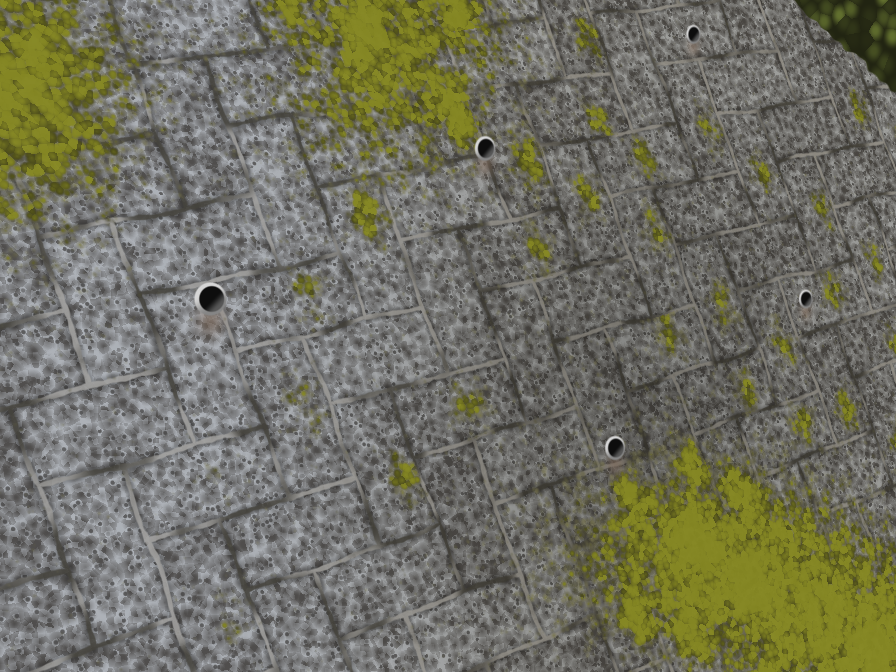
Reproduce this texture procedurally as a Shadertoy shader.

```glsl
// A slanted wall of rough herringbone stone blocks receding to the right,
// with pale joints, moss and drain pipes. A plane projection gives wall
// coordinates; cellular noise makes the grain and breaks up the moss.

// Wall plane: canvas = (ORIGIN + ALONG * x + UP * y) / (1 + RECEDE * x)
const vec2 ORIGIN = vec2(0.208, 0.561);
const vec2 ALONG = vec2(0.1163, 0.0409);
const vec2 UP = vec2(-0.040, 0.111);
const float RECEDE = 0.0322;

const vec3 STONE_DARK = vec3(0.31, 0.30, 0.29);
const vec3 STONE_MID = vec3(0.49, 0.49, 0.49);
const vec3 STONE_LIGHT = vec3(0.67, 0.68, 0.69);
const vec3 JOINT_PALE = vec3(0.64, 0.63, 0.61);
const vec3 JOINT_DARK = vec3(0.27, 0.26, 0.23);
const vec3 MOSS_FILM = vec3(0.38, 0.37, 0.25);
const vec3 MOSS_DARK = vec3(0.27, 0.27, 0.08);
const vec3 MOSS_BRIGHT = vec3(0.53, 0.54, 0.12);

vec2 hash2(vec2 p) {
    vec2 q = vec2(dot(p, vec2(127.1, 311.7)), dot(p, vec2(269.5, 183.3)));
    return fract(sin(q) * 43758.5);
}

// x: distance to the nearest feature point, y: random value of that point
vec2 cellular(vec2 p) {
    vec2 base = floor(p), nearest = vec2(9.0, 0.0);
    for (int j = -1; j <= 1; j++)
    for (int i = -1; i <= 1; i++) {
        vec2 id = base + vec2(i, j);
        vec2 rnd = hash2(id);
        float d = length(id + rnd - p);
        if (d < nearest.x) nearest = vec2(d, fract(rnd.x * 7.3 + rnd.y * 3.1));
    }
    return nearest;
}

// Layered sines, roughly -1 to 1
float waves(vec2 p) {
    return 0.5 * sin(p.x * 1.7 + 1.3 * sin(p.y * 1.3))
         + 0.3 * sin(p.y * 3.1 + 1.7 * sin(p.x * 2.3))
         + 0.2 * sin(dot(p, vec2(5.3, -4.1)));
}

// Herringbone block containing p: lower corner in xy, size in zw
vec4 herringbone(vec2 p) {
    vec2 id = floor(p);
    float k = mod(id.x + id.y, 4.0);
    if (k < 1.5) return vec4(id - vec2(step(0.5, k), 0.0), 2.0, 1.0);
    return vec4(id - vec2(0.0, step(2.5, k)), 1.0, 2.0);
}

float blob(vec2 p, vec2 center, vec2 radius) {
    vec2 q = (p - center) / radius;
    return exp(-dot(q, q));
}

vec3 stoneColor(vec2 wall, float blockTone) {
    vec2 fine = cellular(wall * 15.0);
    vec2 coarse = cellular(wall * 6.5 + 7.0);
    float tone = 0.40 * fine.y + 0.55 * coarse.x + 0.22 * coarse.y
               + 0.06 * waves(wall * 2.0) + blockTone;
    vec3 col = mix(STONE_DARK, STONE_MID, smoothstep(0.15, 0.55, tone));
    col = mix(col, STONE_LIGHT, smoothstep(0.48, 0.92, tone));
    float pit = smoothstep(0.87, 0.93, fine.y) * smoothstep(0.55, 0.25, fine.x);
    return mix(col, STONE_DARK * 0.75, 0.7 * pit);
}

// Open pipe end with a pale rim, a dark bore and a stain below
vec3 addPipe(vec3 col, vec2 p, vec2 center, vec2 radius, float pixel) {
    vec2 q = (p - center) / radius;
    float aa = pixel / radius.x, r = length(q);
    float stain = blob(q, vec2(0.0, -1.3), vec2(0.8, 0.9));
    col = mix(col, vec3(0.50, 0.42, 0.36), 0.6 * stain);
    float bore = length(q - vec2(0.08, 0.0));
    vec3 rim = mix(vec3(0.52), vec3(0.84), smoothstep(-0.8, 0.6, q.y - q.x * 0.5));
    vec3 inside = mix(vec3(0.05), vec3(0.34), smoothstep(0.1, 1.0, q.x - q.y));
    col = mix(col, rim, smoothstep(aa, -aa, r - 1.0));
    return mix(col, inside, smoothstep(aa, -aa, bore - 0.78));
}

void mainImage(out vec4 fragColor, in vec2 fragCoord) {
    float pixel = 1.0 / iResolution.y;
    vec2 p = fragCoord * pixel;
    vec2 wall = inverse(mat2(ALONG - RECEDE * p, UP)) * (p - ORIGIN);
    float depth = 1.0 + RECEDE * wall.x;

    // Blocks with slightly crooked edges
    vec2 bent = wall + 0.05 * vec2(waves(wall * 1.3), waves(wall.yx * 1.1 + 4.0));
    vec4 block = herringbone(bent);
    vec2 rnd = hash2(block.xy + 0.5 * block.zw);
    vec2 inset = 0.5 * block.zw - abs(bent - block.xy - 0.5 * block.zw);
    float edge = min(inset.x, inset.y) + 0.012 * waves(wall * 9.0);
    vec3 col = stoneColor(wall, 0.16 * (rnd.x - 0.5));

    // Joints: a soft shadow around a thin, unevenly worn mortar line
    float aa = pixel * depth * 9.0;
    col *= 1.0 - 0.22 * smoothstep(0.11, 0.03, edge);
    float wear = smoothstep(-0.5, 0.3, waves(wall * 1.6 + 2.0) - 0.9 * blob(p, vec2(0.1, 1.0), vec2(0.5, 0.25)));
    vec3 joint = mix(JOINT_DARK, JOINT_PALE, wear);
    col = mix(col, joint, 0.85 * smoothstep(0.03 + aa, 0.03 - aa, edge));

    // Damp shade to the right, cooler stone at the left
    float damp = blob(p, vec2(0.95, 0.38), vec2(0.32, 0.40));
    col *= mix(vec3(1.01, 1.02, 1.04), vec3(0.94, 0.93, 0.90), smoothstep(0.3, 0.9, p.x));
    col *= 1.0 - 0.17 * damp;

    // Moss: broad zones plus one random clump on some blocks
    float zones = blob(p, vec2(0.03, 0.86), vec2(0.17, 0.20))
                + 0.85 * blob(p, vec2(0.58, 0.93), vec2(0.18, 0.20))
                + blob(p, vec2(1.06, 0.17), vec2(0.21, 0.13))
                + blob(p, vec2(1.28, 0.03), vec2(0.17, 0.14));
    vec2 clumpAt = block.xy + block.zw * mix(vec2(0.25), vec2(0.75), rnd.yx);
    float clump = step(0.5, rnd.y) * blob(bent, clumpAt, vec2(0.28, 0.40));
    vec2 tuft = cellular(wall * 10.0);
    float ragged = 0.6 * cellular(wall * 3.2).x + 0.4 * tuft.x - 0.43;
    float growth = zones + 0.72 * clump * smoothstep(0.1, 0.6, p.x) - 1.1 * ragged;
    col = mix(col, MOSS_FILM * (0.8 + 0.5 * tuft.y), 0.65 * smoothstep(0.22, 0.60, growth + 0.12 * damp));
    vec3 moss = mix(MOSS_DARK, MOSS_BRIGHT, smoothstep(0.1, 0.9, 0.6 * tuft.y + 0.9 * (growth - 0.4)));
    col = mix(col, moss, 0.9 * smoothstep(0.48, 0.70, growth));

    // Drain pipes on a skewed lattice, one more in each column
    for (int i = 0; i < 3; i++)
    for (int j = 0; j <= i; j++) {
        vec2 at = vec2(0.9, -0.24) + float(i) * vec2(5.1, 1.35) + float(j) * vec2(0.4, -4.9);
        float far = 1.0 + RECEDE * at.x;
        vec2 center = (ORIGIN + ALONG * at.x + UP * at.y) / far;
        col = addPipe(col, p, center, 0.026 / (far * far) * vec2(1.0 / far, 1.0), pixel);
    }

    // Undergrowth beyond the upper right border of the wall
    float border = dot(p - vec2(1.18, 1.0), vec2(0.67, 0.74)) + 0.006 * waves(p * 40.0);
    vec2 leaf = cellular(p * vec2(50.0, 38.0));
    vec3 leaves = mix(vec3(0.13, 0.14, 0.07), vec3(0.42, 0.48, 0.20), leaf.y * smoothstep(0.8, 0.1, leaf.x));
    col = mix(col, leaves, smoothstep(-pixel, pixel, border));

    fragColor = vec4(col, 1.0);
}
```
